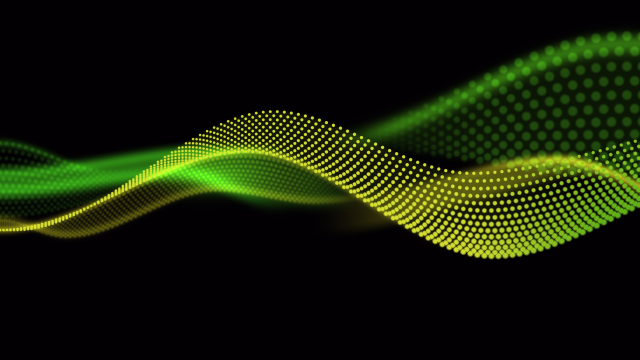
Reproduce this background procedurally as a Shadertoy shader.

```glsl
const int FRONT = 0, FOLD = 1, FAR = 2, LEFT = 3;

// Smooth step from a to b, scaled by a height
float ramp(float height, float a, float b, float x) {
    return height * smoothstep(a, b, x);
}

float frontLow(float x) {
    return 0.361 + ramp(0.218, 0.0, 0.6875, x) - ramp(0.29, 0.6875, 1.37, x)
         + ramp(0.236, 1.37, 2.08, x);
}

float frontHigh(float x) {
    return 0.361 + ramp(0.329, 0.046, 0.759, x) - ramp(0.1715, 0.759, 1.308, x)
         + ramp(0.141, 1.308, 2.083, x);
}

float foldEdge(float x) {
    return 0.387 - ramp(0.044, 0.0, 0.185, x) + ramp(0.129, 0.185, 0.606, x)
         - ramp(0.0345, 0.606, 0.88, x) + ramp(0.1275, 0.88, 1.55, x)
         - ramp(0.12, 1.55, 1.944, x);
}

// Lower and upper edge of each sheet
vec2 sheetEdges(int sheet, float x) {
    if (sheet == FRONT) return vec2(frontLow(x), frontHigh(x));
    if (sheet == FOLD) return vec2(foldEdge(x), frontLow(x));
    if (sheet == FAR) return vec2(0.6 - ramp(0.08, 0.9, 1.7, x), 0.627 + ramp(0.273, 0.88, 1.73, x));
    return vec2(0.4 + ramp(0.08, 0.0, 0.5, x), 0.602 - ramp(0.08, 0.0, 0.3, x));
}

float glow(float distance, float width) {
    return exp(-distance * distance / (width * width));
}

float band(float y, float low, float high, float soft) {
    return smoothstep(low - soft, low + soft, y) * (1.0 - smoothstep(high - soft, high + soft, y));
}

// Staggered lattice of round dots stretched between the edges of a sheet
float dots(vec2 p, int sheet, int rows, float pitch, float radius, float soft) {
    vec2 here = sheetEdges(sheet, p.x);
    if (p.y < min(here.x, here.y) - 0.05 || p.y > max(here.x, here.y) + 0.05) return 0.0;
    float cover = 0.0;
    for (int row = 0; row < rows; row++) {
        float v = pow(float(row) / float(rows - 1), 1.25);
        float shift = 0.5 * float(row);
        float column = floor(p.x / pitch - shift + 0.5);
        for (int k = -1; k <= 1; k++) {
            float x = (column + float(k) + shift) * pitch;
            vec2 edges = sheetEdges(sheet, x);
            float d = length(p - vec2(x, mix(edges.x, edges.y, v)));
            cover = max(cover, 1.0 - smoothstep(max(radius - soft, 0.0), radius + soft, d));
        }
    }
    return cover;
}

void mainImage(out vec4 fragColor, in vec2 fragCoord) {
    vec2 p = fragCoord / iResolution.y;
    p.x *= 1.7778 * iResolution.y / iResolution.x;
    float x = p.x, y = p.y, pixel = 1.0 / iResolution.y;
    vec3 color = vec3(0.008, 0.0, 0.01);
    vec3 green = vec3(0.2, 0.62, 0.08), olive = vec3(0.5, 0.5, 0.07);

    // Far sheet, upper right
    vec2 far = sheetEdges(FAR, x);
    float farFade = smoothstep(0.9, 1.12, x);
    color += vec3(0.035, 0.085, 0.01) * farFade * band(y, far.x, far.y, 0.025);
    color += vec3(0.15, 0.36, 0.04) * farFade * glow(y - far.y + 0.022, 0.027);
    float farDots = dots(p, FAR, 12, 0.043, 0.004 + ramp(0.009, 0.95, 1.6, x), 0.005);
    color += vec3(0.08, 0.2, 0.03) * farDots * smoothstep(1.0, 1.4, x);

    // Blurred green sheet, left
    float upper = 0.53 + ramp(0.065, 0.0, 0.62, x);
    float lower = 0.452 + ramp(0.05, 0.0, 0.5, x) - ramp(0.09, 0.5, 0.8, x);
    float leftFade = 1.0 - smoothstep(0.5, 0.85, x);
    color += green * 0.5 * leftFade * band(y, lower, upper, 0.022);
    color += green * 0.4 * leftFade * glow(y - upper + 0.012, 0.016);
    color += green * 0.45 * leftFade * glow(y - lower - 0.02, 0.022);
    color += green * 0.4 * glow(length((p - vec2(0.57, 0.505)) * vec2(0.35, 1.0)), 0.04);
    color += green * 0.3 * band(y, foldEdge(x) - 0.01, frontLow(x), 0.03)
           * band(x, 0.6, 0.95, 0.12);
    vec2 left = sheetEdges(LEFT, x);
    float leftDots = dots(p, LEFT, 13, 0.018, 0.005, 0.005);
    color += vec3(0.05, 0.14, 0.02) * leftDots * (1.0 - smoothstep(0.15, 0.45, x));
    color += green * 0.35 * glow(y - left.y, 0.012) * (1.0 - smoothstep(0.1, 0.35, x));

    // Folded olive sheet
    float fold = foldEdge(x);
    float foldFade = 1.0 - smoothstep(0.75, 1.02, x);
    float foldDots = dots(p, FOLD, 11, 0.013, 0.0035, 0.003 + pixel);
    color += olive * 0.42 * foldDots * foldFade;
    color += olive * 0.35 * glow(y - fold - 0.006, 0.012) * (1.0 - smoothstep(0.85, 1.15, x));
    float haze = band(y, fold - 0.085 + ramp(0.05, 1.35, 1.7, x), fold, 0.022);
    color += olive * 0.55 * haze * smoothstep(0.85, 1.2, x) * (1.0 - 0.4 * smoothstep(1.45, 1.75, x));
    color += vec3(0.55, 0.52, 0.08) * glow(y - fold + 0.008, 0.012) * smoothstep(1.1, 1.75, x);

    // Front sheet with sharp dots, greener and larger to the right
    vec2 front = sheetEdges(FRONT, x);
    float v = clamp((y - front.x) / max(front.y - front.x, 0.01), 0.0, 1.0);
    float nearEdge = smoothstep(0.75, 1.5, x) * (1.0 - v);
    float radius = 0.0033 + ramp(0.0012, 0.5, 1.0, x) + 0.004 * nearEdge;
    float frontDots = dots(p, FRONT, 14, 0.0195, radius, pixel * 0.7 + 0.002 * nearEdge);
    vec3 dotColor = mix(vec3(0.86, 0.9, 0.2), vec3(0.4, 0.72, 0.1),
                        smoothstep(1.25, 1.72, x) * (1.0 - 0.35 * v));
    color += vec3(0.07, 0.085, 0.01) * band(y, front.x, front.y, 0.008) * (1.0 - smoothstep(1.3, 1.7, x));
    color += olive * 0.7 * glow(y - front.x, 0.011) * (1.0 - smoothstep(0.8, 1.35, x));
    color = mix(color, dotColor, frontDots * 0.95);

    fragColor = vec4(clamp(color, 0.0, 1.0), 1.0);
}
```
